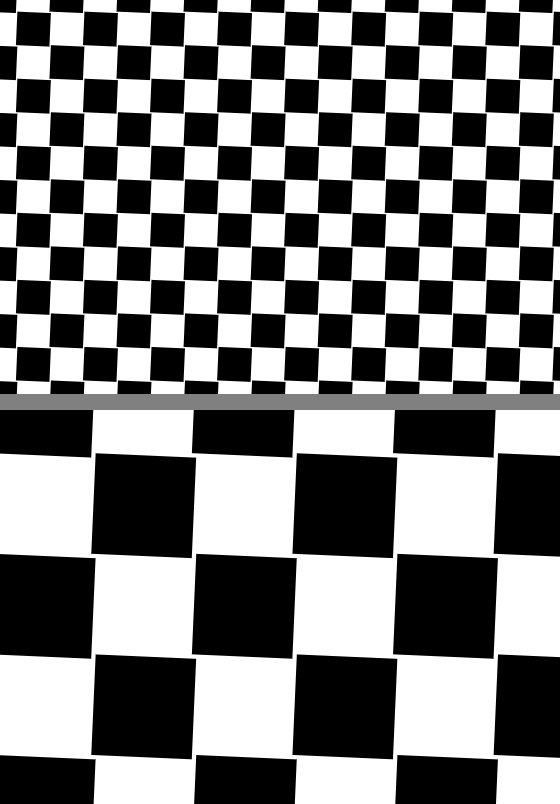
Top, the full canvas; bottom, a detail of the centre.
Reproduce this pattern procedurally as a Shadertoy shader.

```glsl
// Black and white checkerboard whose black squares are each turned slightly
// clockwise about their own centre, leaving thin slits at the corners.
// Two interleaved square lattices are folded with mod and drawn as rotated boxes.

const float CELL = 0.0851;                   // cell side, in canvas heights
const vec2  ANCHOR = vec2(-0.0302, 0.0006);  // one square's centre, from canvas centre
const float TILT = radians(2.5);             // clockwise turn of each square
const float HALF_SIDE = 0.5;                 // half the square's side, in cells
const vec3  INK = vec3(0.0);
const vec3  PAPER = vec3(1.0);

// Counter-clockwise rotation matrix
mat2 rotation(float angle) {
    float c = cos(angle), s = sin(angle);
    return mat2(c, s, -s, c);
}

// Signed distance to an axis-aligned square at the origin
float squareDistance(vec2 p, float halfSide) {
    vec2 q = abs(p) - halfSide;
    return length(max(q, 0.0)) + min(max(q.x, q.y), 0.0);
}

// Signed distance to tilted squares repeating every two cells
float latticeDistance(vec2 p) {
    vec2 local = mod(p + 1.0, 2.0) - 1.0;
    return squareDistance(rotation(TILT) * local, HALF_SIDE);
}

void mainImage(out vec4 fragColor, in vec2 fragCoord) {
    vec2 p = (fragCoord - 0.5 * iResolution.xy) / iResolution.y;
    vec2 cells = (p - ANCHOR) / CELL;

    // Both diagonal sets of squares
    float d = min(latticeDistance(cells), latticeDistance(cells - 1.0));

    // One-pixel edge smoothing
    float coverage = clamp(0.5 - d * CELL * iResolution.y, 0.0, 1.0);
    fragColor = vec4(mix(PAPER, INK, coverage), 1.0);
}
```
